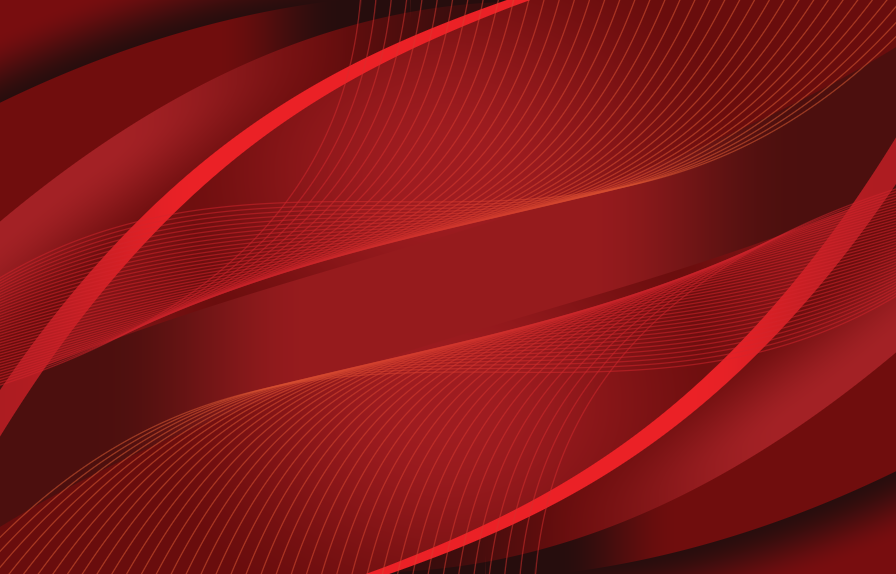
This background is drawn by a WebGL 1 fragment shader. Its source:

```glsl
precision highp float;
// Red abstract background: a slanted band between two mirrored wings of curved layers, ribbons and line meshes.

uniform vec2 u_resolution;

#define LINE_COUNT 39
#define LINE_HALF_WIDTH 0.0011
#define LINE_OPACITY 0.58
#define RIBBON_WIDE 0.022
#define RIBBON_THIN 0.007
#define GLOW_CENTER vec2(0.50, 0.30)
#define BRIGHT_RED vec3(0.62, 0.11, 0.125)
#define DEEP_RED vec3(0.41, 0.05, 0.05)
#define SHADOW vec3(0.15, 0.05, 0.05)
#define RIBBON_RED vec3(0.92, 0.13, 0.15)
#define MESH_RED vec3(0.83, 0.14, 0.17)
#define MESH_ORANGE vec3(0.88, 0.37, 0.20)

// Cubic with coefficients k.x + k.y*t + k.z*t^2 + k.w*t^3, and its slope.
float cubic(vec4 k, float t) {
  return k.x + t * (k.y + t * (k.z + t * k.w));
}

float cubicSlope(vec4 k, float t) {
  return k.y + t * (2.0 * k.z + 3.0 * t * k.w);
}

// Antialiased coverage of the area where the signed distance is negative.
float coverage(float dist) {
  return clamp(0.5 - dist * u_resolution.y, 0.0, 1.0);
}

// Signed distance below a curve, in canvas heights; p.y points down.
float belowCurve(vec2 p, vec4 k, float aspect) {
  float slope = cubicSlope(k, p.x) / aspect;
  return (p.y - cubic(k, p.x)) / sqrt(1.0 + slope * slope);
}

// Lines blended from a steep curve to a flat one; their envelope edges the band.
float lineMesh(vec2 p, float aspect) {
  float gaps = 1.0;
  for (int i = 0; i < LINE_COUNT; i++) {
    float blend = float(i) / float(LINE_COUNT - 1);
    float span = mix(0.404, 1.081, blend);
    float bend = 1.0 - blend;
    float reach = 1.0 + bend;
    float ratio = p.x / span;

    // Invert x = span * (reach * t - bend * t^2).
    float disc = reach * reach - 4.0 * bend * ratio;
    float root = sqrt(max(disc, 0.0));
    float t = 2.0 * ratio / (reach + root);

    vec4 k = mix(vec4(0.671, -0.4065, -0.335, 0.0),
                 vec4(0.484, -1.004, 2.510, -2.071), blend);
    float sag = 0.65 * blend * bend;
    k += vec4(0.0, sag, -sag, 0.0);

    float run = span * root * aspect;
    float rise = cubicSlope(k, t);
    float dist = abs(p.y - cubic(k, t)) * run / max(length(vec2(run, rise)), 1e-4);
    float line = coverage(dist - LINE_HALF_WIDTH) * step(0.0, disc);
    gaps *= 1.0 - LINE_OPACITY * line;
  }
  return 1.0 - gaps;
}

// Paints one wing: layers from the outer corner inward, then ribbon and mesh.
vec3 paintWing(vec3 color, vec2 p, float aspect) {
  float bandEdge = belowCurve(p, vec4(0.671, -0.691, 0.569, -0.467), aspect);
  float corner = belowCurve(p, vec4(0.179, -0.76, 0.76, 0.0), aspect);
  float fold = belowCurve(p, vec4(0.386, -1.31, 1.12, 0.0), aspect);
  float ribbon = belowCurve(p, vec4(0.72, -2.42, 2.9, -1.5), aspect);

  // Outer corner, shaded toward its edge.
  vec3 wing = mix(SHADOW, vec3(0.47, 0.05, 0.06), smoothstep(-0.01, 0.11, -corner));

  // Dark middle layer.
  vec3 middle = mix(vec3(0.44, 0.05, 0.05), SHADOW, smoothstep(0.24, 0.38, p.x));
  wing = mix(wing, middle, coverage(-corner));

  // Fold with a sheen under its upper edge.
  float sheen = (1.0 - smoothstep(0.02, 0.19, fold)) * (1.0 - smoothstep(0.12, 0.42, p.x));
  vec3 foldColor = mix(DEEP_RED, BRIGHT_RED + 0.02, sheen);
  foldColor = mix(foldColor, SHADOW, 0.75 * smoothstep(0.33, 0.55, p.x));
  wing = mix(wing, foldColor, coverage(-fold));

  // Inner field with a soft central glow and a lighter tail.
  float glow = 1.0 - smoothstep(0.03, 0.36, length((p - GLOW_CENTER) * vec2(1.0, 0.8)));
  float tail = 0.6 * (1.0 - smoothstep(0.05, 0.28, p.x));
  vec3 field = mix(DEEP_RED, BRIGHT_RED, max(glow, tail));
  wing = mix(wing, field, coverage(-ribbon));
  color = mix(color, wing, coverage(bandEdge));

  // Ribbon, wider and dimmer toward its lower end.
  float along = clamp(p.x / 0.57, 0.0, 1.0);
  float halfWidth = mix(RIBBON_WIDE, RIBBON_THIN, along);
  vec3 ribbonColor = mix(vec3(0.68, 0.11, 0.13), RIBBON_RED, smoothstep(0.0, 0.4, along));
  color = mix(color, ribbonColor, coverage(abs(ribbon) - halfWidth));

  // Line mesh, turning orange to the right.
  vec3 meshColor = mix(MESH_RED, MESH_ORANGE, smoothstep(0.25, 0.85, p.x));
  return mix(color, meshColor, 0.9 * lineMesh(p, aspect));
}

void main() {
  vec2 p = gl_FragCoord.xy / u_resolution;
  p.y = 1.0 - p.y;
  float aspect = u_resolution.x / u_resolution.y;

  // Central band, dark at both ends.
  float ends = smoothstep(0.15, 0.39, abs(p.x - 0.5));
  vec3 color = mix(vec3(0.59, 0.105, 0.115), vec3(0.30, 0.06, 0.055), ends);

  // The second wing is the first turned by half a revolution.
  color = paintWing(color, p, aspect);
  color = paintWing(color, 1.0 - p, aspect);
  gl_FragColor = vec4(color, 1.0);
}
```
